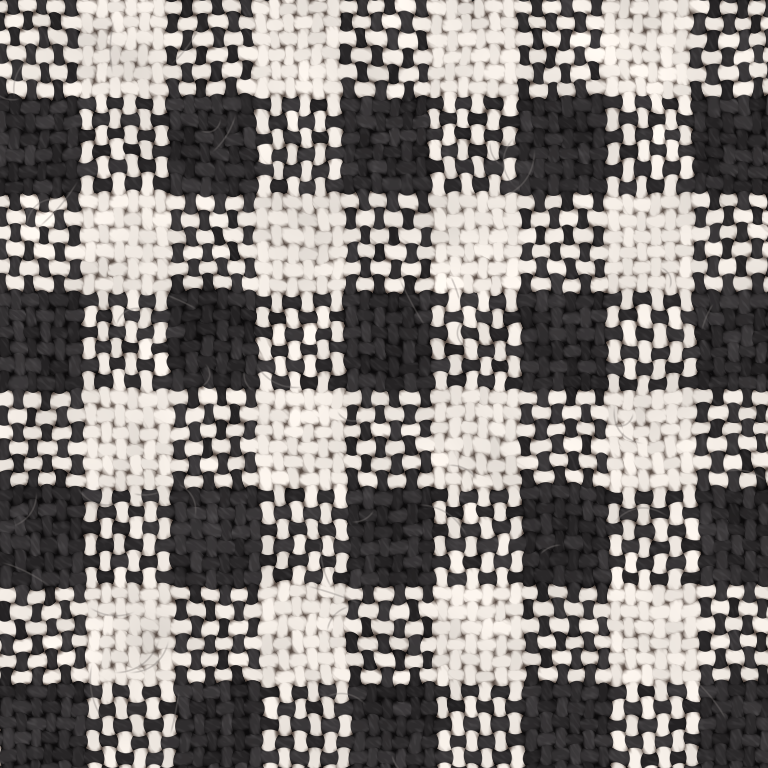
Write a Shadertoy shader that draws this texture.

```glsl
// Draws a black and cream gingham cloth in plain weave, with uneven yarn and stray fibres.

const float CHECK_THREADS = 6.0;                  // threads in one check
const vec2 THREADS = vec2(52.7, 47.1);            // warp and weft threads per canvas
const vec2 FIRST_CHECK = vec2(0.114, 0.110);      // corner of a cream check
const float SKEW = 0.012;                         // lean of the warp
const vec2 FLOAT_SIZE = vec2(0.50, 0.92);         // half width, half length of a yarn float
const int HAIRS = 46;

const vec3 CREAM_LIT = vec3(0.955, 0.928, 0.900);
const vec3 CREAM_SHADE = vec3(0.36, 0.31, 0.28);
const vec3 BLACK_LIT = vec3(0.215, 0.205, 0.210);
const vec3 BLACK_SHADE = vec3(0.045, 0.040, 0.042);
const vec3 HAIR = vec3(0.50, 0.48, 0.47);

vec2 hash2(vec2 p) {
    vec3 q = fract(p.xyx * vec3(0.1031, 0.1030, 0.0973));
    q += dot(q, q.yzx + 33.33);
    return fract((q.xx + q.yz) * q.zy);
}

float cornerSlope(vec2 cell, vec2 offset) {
    return dot(hash2(cell) * 2.0 - 1.0, offset);
}

float gradientNoise(vec2 p) {
    vec2 i = floor(p), f = fract(p);
    vec2 u = f * f * f * (f * (f * 6.0 - 15.0) + 10.0);
    vec2 e = vec2(1.0, 0.0);
    float low = mix(cornerSlope(i, f), cornerSlope(i + e, f - e), u.x);
    float high = mix(cornerSlope(i + e.yx, f - e.yx), cornerSlope(i + 1.0, f - 1.0), u.x);
    return mix(low, high, u.y);
}

// Height of a rounded float; q is (across, along) its yarn
float floatHeight(vec2 q, vec2 size) {
    vec2 r = q / size;
    return 1.0 - dot(r, r);
}

// Yarn colour from its height, with twisted fibres running along it
vec3 yarnColor(vec2 q, float height, bool cream, vec2 rnd) {
    float fibre = gradientNoise(vec2(q.x * 4.0 + q.y * 2.0, q.y * 1.8) + rnd * 60.0);
    float lit = smoothstep(-0.15, 0.75, height + 0.35 * fibre);
    vec3 creamYarn = mix(CREAM_SHADE, CREAM_LIT, lit) * (0.95 + 0.08 * rnd.x);
    vec3 blackYarn = mix(BLACK_SHADE, BLACK_LIT, lit * (0.55 + 0.6 * rnd.x));
    blackYarn += 0.10 * max(fibre, 0.0);
    return cream ? creamYarn : blackYarn;
}

// Plain weave: the highest float around p wins
vec3 weave(vec2 p, float pixel) {
    vec2 home = floor(p);
    float top = -9.0;
    vec3 color = BLACK_SHADE;
    float soft = 0.08 + 1.3 * pixel;
    for (int y = -1; y <= 1; y++) {
        for (int x = -1; x <= 1; x++) {
            vec2 cell = home + vec2(x, y);
            vec2 rnd = hash2(cell + 200.0);
            bool warp = mod(cell.x + cell.y, 2.0) < 0.5;
            float thread = warp ? cell.x : cell.y;
            bool cream = mod(thread, 2.0 * CHECK_THREADS) < CHECK_THREADS;

            // Each yarn has its own weight, each float its own place and tilt
            float weight = hash2(vec2(thread + 90.0, warp ? 7.0 : 31.0)).x;
            vec2 q = p - cell - 0.5 - 0.16 * (rnd - 0.5);
            q = warp ? q : q.yx;
            q.x += (rnd.y - 0.5) * 0.22 * q.y;
            vec2 size = FLOAT_SIZE * (0.90 + 0.16 * weight + 0.14 * rnd.x);
            size *= cream ? 1.05 : 0.97;

            float height = floatHeight(q, size);
            float cover = smoothstep(-soft, soft, height - top);
            color = mix(color, yarnColor(q, height, cream, rnd), cover);
            top = max(top, height);
        }
    }
    return color;
}

// Coverage of one thin curved fibre
float hairMask(vec2 p, vec2 center, float angle, float reach, float bend, float width) {
    float c = cos(angle), s = sin(angle);
    vec2 q = mat2(c, -s, s, c) * (p - center) / reach;
    float d = abs(q.y - bend * q.x * q.x) * reach / sqrt(1.0 + 4.0 * bend * bend * q.x * q.x);
    return smoothstep(width, 0.0, d) * smoothstep(1.0, 0.6, abs(q.x));
}

void mainImage(out vec4 fragColor, in vec2 fragCoord) {
    vec2 uv = fragCoord / iResolution.xy;
    float pixel = 1.0 / iResolution.y;

    // Thread coordinates, with a slow wander of the yarns
    vec2 p = uv - FIRST_CHECK;
    p.x += SKEW * uv.y;
    p *= THREADS;
    p += 0.5 * vec2(gradientNoise(p * 0.17 + 40.0), gradientNoise(p * 0.17 + 80.0));
    vec3 color = weave(p, pixel * THREADS.x);

    // Uneven tone over the cloth
    color *= 1.0 + 0.10 * gradientNoise(uv * 9.0 + 15.0);

    // Loose fibres
    for (int i = 0; i < HAIRS; i++) {
        vec2 center = hash2(vec2(i, 3.0));
        vec2 shape = hash2(vec2(i, 57.0));
        float bend = 1.2 * (hash2(vec2(i, 91.0)).x - 0.5);
        float mask = hairMask(uv, center, 6.2832 * shape.x, 0.012 + 0.03 * shape.y, bend, 0.0008 + pixel);
        color = mix(color, HAIR, 0.38 * mask);
    }
    fragColor = vec4(color, 1.0);
}
```
